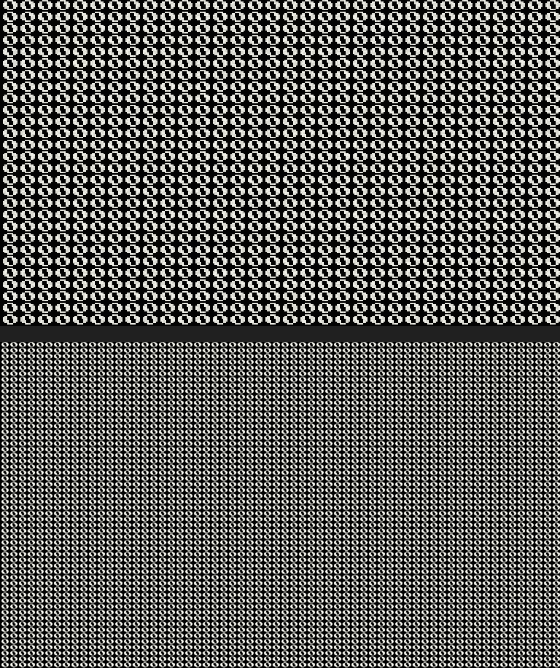
Top, the tile; bottom, the same tile 2 across and 2 down.
Reproduce this pattern procedurally as a Shadertoy shader.

```glsl
const vec2 REPEATS = vec2(32.0, 28.0);
const vec2 CELL = vec2(12.0, 8.0);

float hash(vec2 p) {
    vec3 q = fract(p.xyx * vec3(0.1031, 0.1030, 0.0973));
    q += dot(q, q.yzx + 33.33);
    return fract((q.x + q.y) * q.z);
}

bool insideSquare(vec2 p, vec2 center) {
    vec2 d = abs(p - center);
    return max(d.x, d.y) < 1.5;
}

// Stepped ring with broad sides, its hole made of two overlapping squares
float ringBlock(vec2 block) {
    vec2 p = mod(block, CELL) - vec2(6.5, 4.0);
    vec2 a = abs(p);
    float halfWidth = a.y < 1.5 ? 5.0 : (a.y < 2.5 ? 4.0 : 2.0);
    bool outer = a.y < 3.5 && a.x < halfWidth;
    vec2 offset = vec2(-0.5, 1.0);
    bool hole = insideSquare(p, offset) || insideSquare(p, -offset);
    return outer && !hole ? 1.0 : 0.0;
}

vec3 blockColor(vec2 block) {
    float tone = step(0.58, hash(mod(block, REPEATS * CELL)));
    vec3 ivory = mix(vec3(0.85, 0.85, 0.82), vec3(0.935, 0.935, 0.905), tone);
    return mix(vec3(0.01), ivory, ringBlock(block));
}

void mainImage(out vec4 fragColor, in vec2 fragCoord) {
    vec2 blocks = REPEATS * CELL;
    vec2 grid = fragCoord / iResolution.xy * blocks - 0.5;
    vec2 base = floor(grid);

    // Narrow blend across block borders
    vec2 width = min(0.55 * blocks / iResolution.xy, 1.0);
    vec2 blend = clamp((fract(grid) - 0.5) / width + 0.5, 0.0, 1.0);

    vec3 lower = mix(blockColor(base), blockColor(base + vec2(1.0, 0.0)), blend.x);
    vec3 upper = mix(blockColor(base + vec2(0.0, 1.0)), blockColor(base + 1.0), blend.x);
    fragColor = vec4(mix(lower, upper, blend.y), 1.0);
}
```
